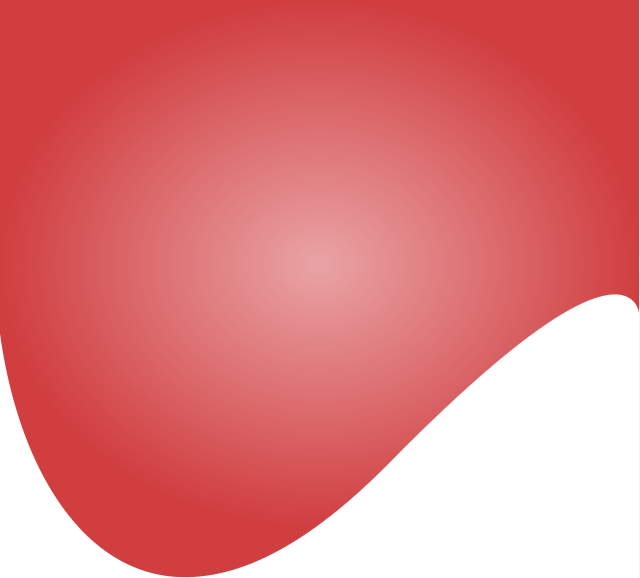
Reproduce this background procedurally as a Shadertoy shader.

```glsl
const vec3 EDGE_RED = vec3(0.818, 0.243, 0.251);
const vec3 GLOW_PINK = vec3(0.914, 0.640, 0.648);
const vec3 PAPER_WHITE = vec3(1.0);
const float CANVAS_HEIGHT = 0.9023; // in units of the canvas width

vec2 bezier(vec2 a, vec2 b, vec2 c, vec2 d, float t) {
    float s = 1.0 - t;
    return s * s * s * a + 3.0 * s * t * (s * b + t * c) + t * t * t * d;
}

vec2 bezierTangent(vec2 a, vec2 b, vec2 c, vec2 d, float t) {
    float s = 1.0 - t;
    return s * s * (b - a) + 2.0 * s * t * (c - b) + t * t * (d - c);
}

// Approximate signed distance above a curve that advances along x
float heightAbove(vec2 p, vec2 a, vec2 b, vec2 c, vec2 d) {
    float low = 0.0, high = 1.0;
    for (int i = 0; i < 18; i++) {
        float mid = 0.5 * (low + high);
        if (bezier(a, b, c, d, mid).x < p.x) low = mid;
        else high = mid;
    }
    float t = 0.5 * (low + high);
    vec2 tangent = normalize(bezierTangent(a, b, c, d, t));
    return (p.y - bezier(a, b, c, d, t).y) * tangent.x;
}

// Wave border: left bowl, rising flank, crest and rounded right tip
float waveDistance(vec2 p) {
    vec2 start = vec2(0.0, 0.3815);
    vec2 trough = vec2(0.2891, 0.0013);
    vec2 bend = vec2(0.625, 0.1966);
    vec2 crest = vec2(0.9609, 0.4427);
    vec2 tip = vec2(0.9987, 0.4076);
    if (p.x < trough.x)
        return heightAbove(p, start, vec2(0.0286, 0.1732), vec2(0.1302, trough.y), trough);
    if (p.x < bend.x)
        return heightAbove(p, trough, vec2(0.4102, trough.y), vec2(0.5273, 0.0951), bend);
    if (p.x < crest.x)
        return heightAbove(p, bend, vec2(0.7292, 0.3008), vec2(0.8828, crest.y), crest);
    return heightAbove(p, crest, vec2(0.9844, crest.y), vec2(tip.x, 0.4284), tip);
}

vec3 radialGlow(vec2 p, vec2 center, vec2 radii, vec3 inner, vec3 outer) {
    return mix(inner, outer, min(length((p - center) / radii), 1.0));
}

float coverage(float signedDistance, float pixel) {
    return clamp(signedDistance / pixel + 0.5, 0.0, 1.0);
}

void mainImage(out vec4 fragColor, in vec2 fragCoord) {
    vec2 p = fragCoord / iResolution.xy * vec2(1.0, CANVAS_HEIGHT);
    float pixel = 1.0 / iResolution.x;

    // Elliptical glow inside the wave
    vec3 glow = radialGlow(p, vec2(0.4993, 0.4900), vec2(0.4993, 0.411), GLOW_PINK, EDGE_RED);

    // Curved lower border and a hairline on the right
    float rightEdge = 0.9987 - p.x;
    float shape = coverage(waveDistance(p), pixel) * coverage(rightEdge, pixel);

    fragColor = vec4(mix(PAPER_WHITE, glow, shape), 1.0);
}
```
